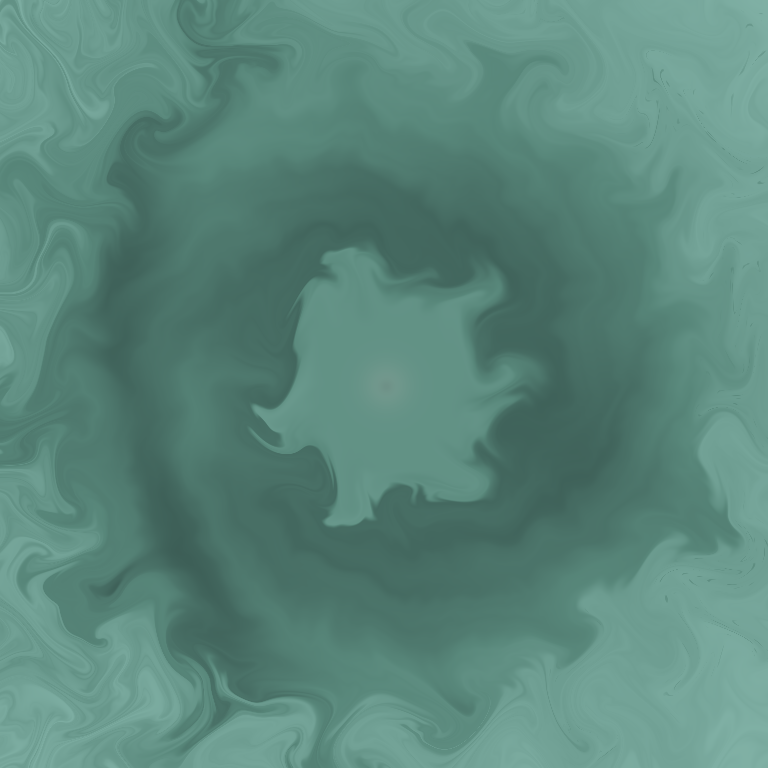
Reproduce this background procedurally as a Shadertoy shader.

```glsl
// Teal storm seen from above: pale eye, dark swirling ring and curling cloud banks.
#define EYE_CENTER vec2(0.512, 0.492)
#define EYE_RADIUS 0.155
#define BANK_RADIUS 0.440
#define CURL_STEPS 5
#define CURL_STRENGTH 0.115
#define STREAK_STRENGTH 0.11
#define DEEP_COLOR vec3(0.235, 0.365, 0.335)
#define MID_COLOR vec3(0.345, 0.530, 0.480)
#define PALE_COLOR vec3(0.500, 0.690, 0.645)

vec2 gradientAt(vec2 cell) {
    float h = fract(sin(dot(cell, vec2(127.1, 311.7))) * 43758.55);
    return vec2(cos(h * 6.2832), sin(h * 6.2832));
}

// Gradient noise, about -0.7 to 0.7
float noise(vec2 p) {
    vec2 i = floor(p), f = fract(p);
    vec2 u = f * f * f * (f * (f * 6.0 - 15.0) + 10.0);
    vec2 e = vec2(1.0, 0.0);
    float low = mix(dot(gradientAt(i), f), dot(gradientAt(i + e), f - e), u.x);
    float high = mix(dot(gradientAt(i + e.yx), f - e.yx),
                     dot(gradientAt(i + 1.0), f - 1.0), u.x);
    return mix(low, high, u.y);
}

// Divergence-free flow around the noise hills
vec2 curl(vec2 p) {
    float e = 0.03, n = noise(p);
    return vec2(noise(p + vec2(0.0, e)) - n, n - noise(p + vec2(e, 0.0))) / e;
}

// Carries a point along eddies of shrinking size
vec2 advect(vec2 p, float amount) {
    float scale = 9.0;
    for (int octave = 0; octave < 3; octave++) {
        for (int i = 0; i < CURL_STEPS; i++)
            p += amount * CURL_STRENGTH / scale * curl(p * scale + float(octave) * 17.3);
        scale *= 1.9;
    }
    return p;
}

float blob(vec2 p, vec2 center, float radius) {
    vec2 d = (p - center) / radius;
    return exp(-dot(d, d));
}

vec2 rotate(vec2 p, float angle) {
    float c = cos(angle), s = sin(angle);
    return vec2(c * p.x - s * p.y, s * p.x + c * p.y);
}

// Soft streaks wound around the eye
float streaks(vec2 d) {
    vec2 w = rotate(d, -4.0 * log(length(d) + 0.06));
    return noise(w * 6.0 + 3.0) + 0.5 * noise(w * 13.0) + 0.2 * noise(w * 29.0);
}

// Distance from the eye at which the pale banks begin
float bankRadius(vec2 d) {
    float a = atan(d.y, d.x);
    return BANK_RADIUS + 0.080 * exp(-3.0 * (a - 1.8) * (a - 1.8))
         + 0.025 * max(-cos(a), 0.0)
         + 0.080 * blob(d, vec2(-0.45, -0.06), 0.07)
         + 0.050 * blob(d, vec2(-0.36, 0.30), 0.12)
         - 0.045 * blob(d, vec2(0.28, -0.29), 0.09);
}

float ringTone(vec2 p, vec2 d, float r) {
    float tone = mix(0.14, 0.46, smoothstep(0.20, 0.40, r));
    tone += 0.12 * smoothstep(0.2, 0.42, d.y);
    tone += 0.20 * blob(p, vec2(0.25, 0.46), 0.10);
    tone += 0.08 * blob(p, vec2(0.26, 0.74), 0.10);
    tone -= 0.18 * blob(p, vec2(0.80, 0.38), 0.13);
    return tone + STREAK_STRENGTH * streaks(d);
}

void mainImage(out vec4 fragColor, in vec2 fragCoord) {
    vec2 uv = fragCoord / iResolution.xy;
    float r0 = length(uv - 0.5);

    // Turbulence lives on the banks and on the rim of the eye
    float outer = smoothstep(0.36, 0.47, r0) * mix(1.0, 0.55, smoothstep(0.6, 0.95, uv.x));
    float rim = exp(-pow((r0 - EYE_RADIUS) / 0.04, 2.0));
    vec2 p = advect(uv, 0.15 + 0.85 * outer + 0.50 * rim);
    vec2 d = p - 0.5;
    float r = length(d);

    // Dark ring brightening towards its edge
    float depth = r - bankRadius(d);
    float tone = ringTone(p, d, r) + 0.14 * smoothstep(-0.11, 0.0, depth);

    // Pale banks with creased folds, crisper towards the bottom
    float bankSoft = mix(0.012, 0.035, smoothstep(0.3, 0.6, uv.y));
    float bank = smoothstep(-bankSoft, bankSoft, depth);
    float leftSide = smoothstep(0.35, 0.1, uv.x);
    float folds = abs(noise(p * 11.0)) + 0.4 * abs(noise(p * 23.0 + 5.0));
    float paleTone = 0.75 + 0.80 * max(depth, 0.0) - 0.10 * leftSide;
    paleTone += (folds - 0.25) * mix(0.16, 0.42, leftSide) + 0.08 * noise(p * 5.0);
    tone = mix(tone, paleTone, bank);

    // Dark arm curving down the left side
    vec2 q = mix(uv, p, 0.7);
    q.x += 0.018 * noise(q * 9.0 + 4.0);
    float arm = q.x - 0.157 - 0.9 * pow(q.y - 0.56, 2.0);
    float armWidth = arm > 0.0 ? 0.050 : 0.030;
    tone -= 0.36 * exp(-pow(arm / armWidth, 2.0));
    tone -= 0.10 * smoothstep(0.0, -0.05, arm) * (1.0 - bank);
    tone -= 0.36 * blob(p, vec2(0.27, 0.10), 0.050);

    // Eye: crisp lower left rim, soft upper right rim
    vec2 e = p - EYE_CENTER;
    float softness = mix(0.008, 0.050, smoothstep(-0.02, 0.14, e.x + 0.6 * e.y));
    float edge = length(e) - EYE_RADIUS - 0.022 * noise(p * 15.0);
    float eye = smoothstep(softness, -softness, edge);
    float eyeTone = 0.63 + 0.22 * noise(p * 19.0) * smoothstep(-0.07, 0.0, edge);
    tone = mix(tone, eyeTone, eye);

    // Sparse dark specks on the right bank
    float specks = smoothstep(0.30, 0.50, noise(p * 110.0)) * smoothstep(0.12, 0.35, noise(p * 9.0 + 8.0));
    tone -= 0.22 * specks * bank * smoothstep(0.6, 0.8, uv.x);

    tone = clamp(tone, 0.0, 1.0);
    vec3 color = mix(DEEP_COLOR, MID_COLOR, min(tone * 2.0, 1.0));
    color = mix(color, PALE_COLOR, max(tone * 2.0 - 1.0, 0.0));

    // Faint grey glow with a dim heart at the center
    color += vec3(0.07, 0.03, 0.035) * blob(uv, vec2(0.503, 0.498), 0.030);
    color -= vec3(0.025, 0.035, 0.030) * blob(uv, vec2(0.503, 0.497), 0.009);
    fragColor = vec4(color, 1.0);
}
```
